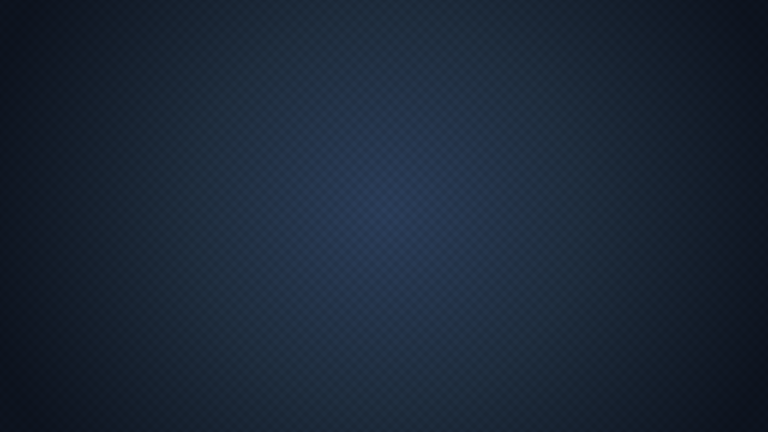
Reproduce this background procedurally as a Shadertoy shader.

```glsl
// Dark navy backdrop: a round blue glow fades through slate to near-black
// sides, overlaid with a fine diagonal weave. The glow is a three-stop radial
// gradient; the weave is two crossing families of soft stripes.

// Soft stripe profile, 0 in the gaps and 1 on the bands
float stripe(float x) {
    return smoothstep(-0.7, 0.7, cos(6.28318 * x));
}

// Three-stop gradient over distance from the centre of the glow
vec3 radialGlow(float radius) {
    vec3 blue = vec3(0.163, 0.234, 0.343);
    vec3 slate = vec3(0.118, 0.174, 0.239);
    vec3 night = vec3(0.049, 0.073, 0.117);
    vec3 color = mix(blue, slate, clamp(radius / 0.45, 0.0, 1.0));
    return mix(color, night, clamp((radius - 0.45) / 0.5, 0.0, 1.0));
}

void mainImage(out vec4 fragColor, in vec2 fragCoord) {
    // Centred coordinates, one unit per canvas height
    vec2 p = (fragCoord - 0.5 * iResolution.xy) / iResolution.y;
    vec3 color = radialGlow(length(p - vec2(0.005, 0.01)));

    // Diagonal weave, darkest where both stripe families cross
    vec2 diagonal = vec2(p.x + p.y, p.x - p.y) * 36.0;
    float weave = stripe(diagonal.x) + stripe(diagonal.y);
    color *= 1.0 - 0.06 * (weave - 1.0);

    fragColor = vec4(color, 1.0);
}
```
